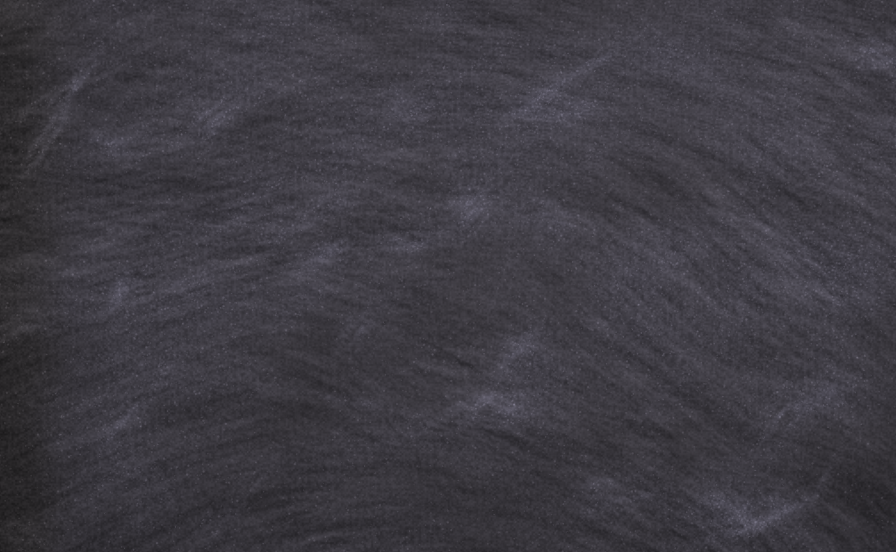
This texture is drawn by a WebGL 1 fragment shader. Its source:

```glsl
precision highp float;
// Draws a wiped slate blackboard with sweeping eraser arcs, chalk smears and dust.
uniform vec2 u_resolution;

float hash(vec2 p) {
  return fract(sin(dot(p, vec2(127.1, 311.7))) * 43758.545);
}

float noise(vec2 p) {
  vec2 i = floor(p), f = fract(p);
  f = f * f * (3.0 - 2.0 * f);
  return mix(mix(hash(i), hash(i + vec2(1, 0)), f.x),
             mix(hash(i + vec2(0, 1)), hash(i + vec2(1, 1)), f.x), f.y);
}

mat2 turn(float a) {
  return mat2(cos(a), -sin(a), sin(a), cos(a));
}

// Cloudy residue with plenty of small detail, centred on zero
float clouds(vec2 p) {
  float sum = 0.0, amp = 0.42;
  for (int i = 0; i < 6; i++) {
    sum += amp * (noise(p) - 0.5);
    p = turn(0.35) * p * 2.1 + 7.3;
    amp *= 0.64;
  }
  return sum;
}

// Fine streaks along overlapping eraser arcs
float eraserArcs(vec2 p) {
  float sum = 0.0;
  for (int i = 0; i < 7; i++) {
    float k = float(i);
    vec2 centre = vec2(-0.3 + 1.5 * hash(vec2(k, 3.0)), -0.5 - 1.6 * hash(vec2(k, 8.0)));
    vec2 d = p - centre;
    float r = length(d);
    float along = atan(d.x, d.y) * r;
    float streak = 0.26 * noise(vec2(r * 19.0, along * 3.5) + k * 17.0)
                 + 0.32 * noise(vec2(r * 60.0, along * 7.0) + k * 23.0)
                 + 0.42 * noise(vec2(r * 150.0, along * 16.0) + k * 29.0) - 0.5;
    sum += streak * smoothstep(0.4, 0.75, noise(p * 3.4 + k * 31.0));
  }
  return sum;
}

// Short ragged patches of leftover chalk
float chalkSmears(vec2 p, float aspect) {
  float sum = 0.0;
  for (int i = 0; i < 36; i++) {
    float k = float(i);
    vec2 centre = vec2(aspect * hash(vec2(k, 1.7)), 0.05 + 0.9 * hash(vec2(k, 5.2)));
    vec2 size = vec2(0.03 + 0.08 * hash(vec2(k, 9.1)), 0.01 + 0.025 * hash(vec2(k, 12.4)));
    vec2 q = turn(-0.35 + 1.4 * hash(vec2(k, 15.8))) * (p - centre);
    float ragged = 0.1 + 1.1 * noise(q * vec2(28.0, 110.0) + k * 13.0);
    q /= size;
    sum += exp(-dot(q, q)) * ragged * (0.25 + 0.75 * hash(vec2(k, 19.3)));
  }
  return sum;
}

// Cellular dust: one jittered dot in some of the cells
float dust(vec2 p, float density) {
  vec2 cell = floor(p);
  vec2 middle = 0.3 + 0.4 * vec2(hash(cell + 41.0), hash(cell + 67.0));
  float spot = 1.0 - smoothstep(0.08, 0.45, length(fract(p) - middle));
  float strength = hash(cell + 93.0);
  return spot * step(hash(cell), density) * (0.25 + 0.75 * strength * strength);
}

void main() {
  vec2 uv = gl_FragCoord.xy / u_resolution;
  vec2 p = gl_FragCoord.xy / u_resolution.y;
  float aspect = u_resolution.x / u_resolution.y;

  // Layered sines bend the wiping strokes
  vec2 bent = p + 0.02 * vec2(sin(p.y * 6.0 + sin(p.x * 4.0)),
                              sin(p.x * 5.0 + 1.0 + sin(p.y * 7.0)));

  float residue = clouds(turn(0.2) * bent * vec2(3.2, 4.6) + 4.0);
  float smears = chalkSmears(bent, aspect);
  float tone = 0.227 + 0.095 * residue + 0.08 * eraserArcs(bent) + 0.1 * smears;

  // Uneven light: darker left edge, corners and bottom
  float leftEdge = 1.0 - smoothstep(0.0, 0.1, uv.x + 0.1 * residue);
  vec2 c = uv - vec2(0.54, 0.56);
  tone += 0.025 * (uv.y - 0.5) + 0.014 * (uv.x - 0.5);
  tone -= 0.035 * leftEdge + 0.05 * dot(c, c) - 0.008;

  // Slate grain, rougher where chalk remains
  float chalk = clamp(0.35 + 1.2 * residue + 0.8 * smears, 0.0, 1.2);
  float grain = noise(p * 310.0) + 0.6 * noise(turn(0.7) * p * 190.0) - 0.8;
  tone += (0.042 + 0.034 * chalk) * grain;

  // Chalk dust gathers in the pale patches
  float density = 0.03 + 0.42 * chalk * chalk;
  tone += 0.09 * dust(turn(0.4) * p * 140.0, density);
  tone += 0.075 * dust(turn(1.1) * p * 190.0 + 9.0, density);

  // Cool chalk film over warmer bare slate
  vec3 slate = mix(vec3(1.045, 1.0, 1.1), vec3(1.03, 1.0, 1.15), clamp(chalk, 0.0, 1.0));
  slate = mix(slate, vec3(1.05, 1.0, 1.02), leftEdge * 0.7);
  gl_FragColor = vec4(max(tone, 0.06) * slate, 1.0);
}
```
